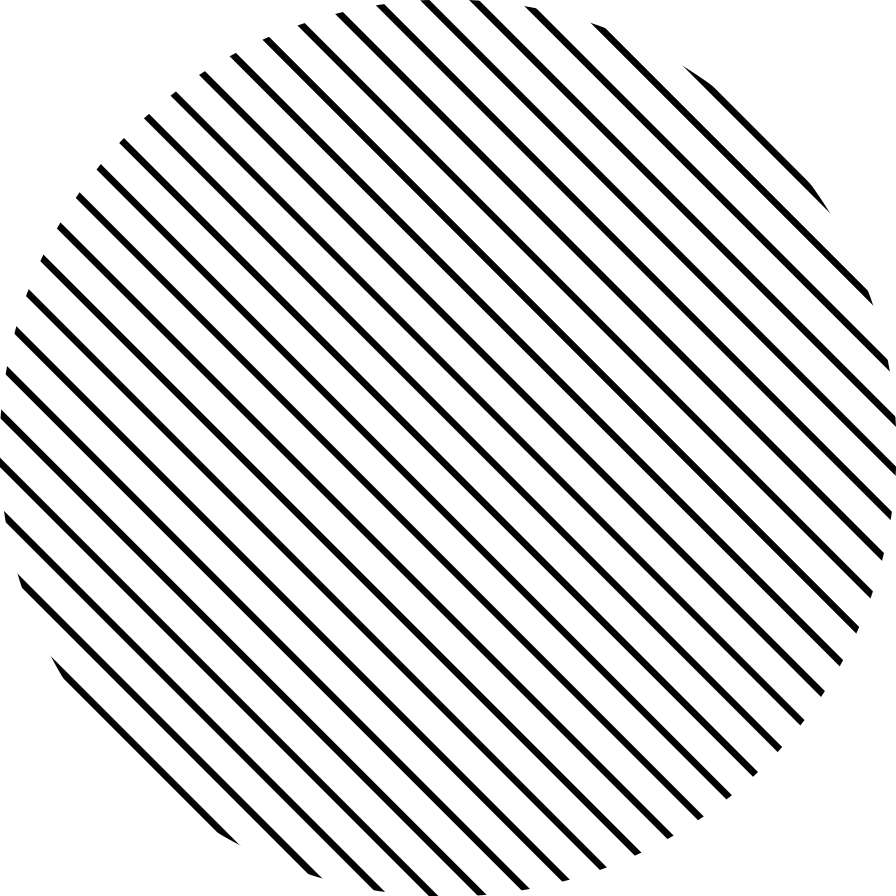
A Shadertoy shader for this pattern:

```glsl
#define STRIPE_PERIOD 0.055
#define STRIPE_OFFSET 0.0339
#define STRIPE_WIDTH 0.0108
#define DISC_RADIUS 0.5005
#define INK vec3(0.004)
#define PAPER vec3(1.0)

// Signed distance to the nearest falling diagonal stripe
float stripeDistance(vec2 p) {
    float along = p.x + p.y - STRIPE_OFFSET;
    float toCenter = abs(fract(along / STRIPE_PERIOD + 0.5) - 0.5) * STRIPE_PERIOD;
    return (toCenter - 0.5 * STRIPE_WIDTH) * inversesqrt(2.0);
}

// Antialiased coverage of a signed distance
float coverage(float dist, float pixel) {
    return clamp(0.5 - dist / pixel, 0.0, 1.0);
}

void mainImage(out vec4 fragColor, in vec2 fragCoord) {
    // Centered canvas units
    float pixel = 1.0 / min(iResolution.x, iResolution.y);
    vec2 p = (fragCoord - 0.5 * iResolution.xy) * pixel;

    // Stripes clipped by a disc
    float stripes = coverage(stripeDistance(p), pixel);
    float disc = coverage(length(p) - DISC_RADIUS, pixel);

    fragColor = vec4(mix(PAPER, INK, stripes * disc), 1.0);
}
```
